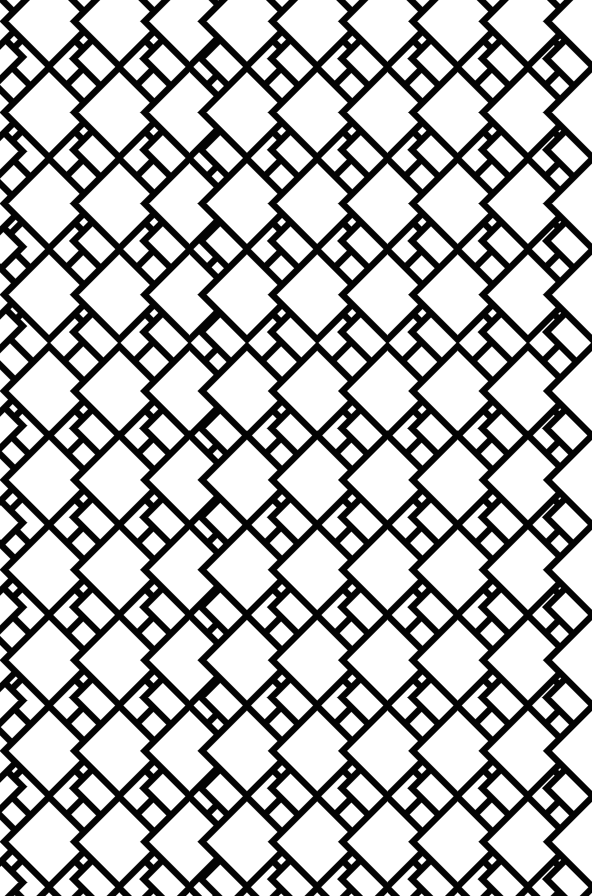
Write a Shadertoy shader that draws this pattern.

```glsl
const float HALF_DIAGONAL = 0.0501;
const float STROKE = 0.0072;
const float INK = 0.01;
const float PAPER = 1.0;
const int LAST_COLUMN = 9;
const int LAST_ROW = 10;

float hash(float n) {
    return fract(sin(n * 12.9898) * 43758.5453);
}

// Column centres: even pitch, with two places where the spacing tightens
float columnX(float column) {
    return 0.0547 + 0.0784 * column
         - 0.0143 * step(3.0, column) - 0.0065 * step(8.0, column);
}

// Row centres measured downwards: one row slips, later rows ease back
float rowY(float row) {
    float slip = 0.0058 * exp2(-0.8 * (row - 4.0)) * step(4.0, row);
    return 0.0238 + 0.1017 * row + (row < 4.0 ? 0.0 : slip);
}

float diamondDistance(vec2 p, float halfDiagonal) {
    return (abs(p.x) + abs(p.y) - halfDiagonal) * 0.70711;
}

float coverage(float distanceToEdge, float pixel) {
    return 1.0 - smoothstep(-0.7 * pixel, 0.7 * pixel, distanceToEdge);
}

// Opaque white diamond with a dark outline
float paintDiamond(float shade, vec2 p, float pixel) {
    float d = diamondDistance(p, HALF_DIAGONAL);
    shade = mix(shade, INK, coverage(d - 0.5 * STROKE, pixel));
    return mix(shade, PAPER, coverage(d + 0.5 * STROKE, pixel));
}

// Stack of diamonds, each lower one over the one above
float paintColumn(float shade, vec2 p, int column, vec2 offset, float wobble, float pixel) {
    float x = columnX(float(column)) + offset.x;
    for (int row = -1; row <= LAST_ROW; row++) {
        float shift = wobble * (hash(float(row) + 40.0 * offset.y + 3.0) - 0.5);
        vec2 centre = vec2(x, rowY(float(row)) + offset.y + shift);
        shade = paintDiamond(shade, p - centre, pixel);
    }
    return shade;
}

void mainImage(out vec4 fragColor, in vec2 fragCoord) {
    float pixel = 1.0 / iResolution.y;
    vec2 p = vec2(fragCoord.x, iResolution.y - fragCoord.y) * pixel;
    vec2 backOffset = vec2(-0.001, 0.0417);
    float edgeWobble = 0.014;
    float shade = PAPER;

    // Back layer, dropped by part of a row; the uneven edge column lies on top
    for (int column = 0; column <= LAST_COLUMN; column++) {
        shade = paintColumn(shade, p, column, backOffset, 0.0, pixel);
    }
    shade = paintColumn(shade, p, -1, backOffset, edgeWobble, pixel);

    // Front layer, overlapping from left to right
    shade = paintColumn(shade, p, -1, vec2(0.0), edgeWobble, pixel);
    for (int column = 0; column <= LAST_COLUMN; column++) {
        shade = paintColumn(shade, p, column, vec2(0.0), 0.0, pixel);
    }

    fragColor = vec4(vec3(shade), 1.0);
}
```
